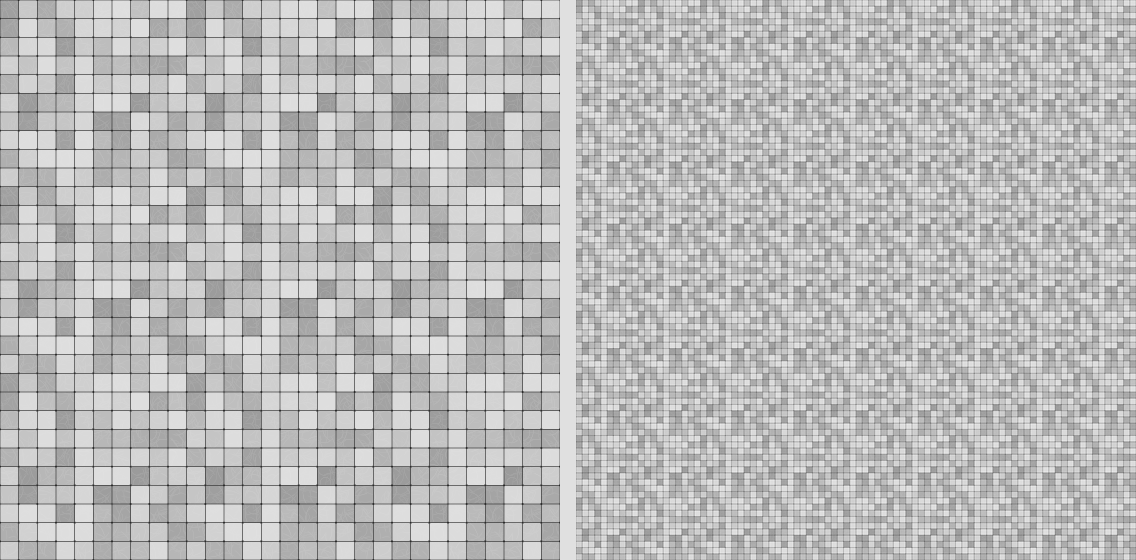
Left, the tile; right, the same tile 3 across and 3 down.
Write a WebGL 2 fragment shader that draws this texture.

```glsl
#version 300 es
precision highp float;
// Grey square mosaic with dark thin joints, rounded corners and fine scratches.

uniform vec2 u_resolution;
out vec4 fragColor;

const int BLOCKS = 3;               // repeats of the block across and down
const int BLOCK_TILES = 10;         // tiles along one side of a block
const float JOINT_HALF = 0.017;     // half joint width, in tiles
const float CORNER_RADIUS = 0.075;  // in tiles
const float LIGHT_TONE = 0.872;
const float DARK_TONE = 0.605;
const float TONE_CURVE = 1.6;       // above 1 favours light tiles
const vec3 JOINT_COLOR = vec3(0.17);
const int SCRATCHES = 11;           // per tile
const float SCRATCH_HALF = 0.010;   // half scratch width, in tiles
const float SCRATCH_FAINT = 0.015;  // contrast on the lightest tiles
const float SCRATCH_STRONG = 0.10;  // contrast on the darkest tiles

// Integer hash, returns three values in 0..1
vec3 hash3(ivec3 key) {
    uvec3 v = uvec3(key) * 1664525u + 1013904223u;
    v.x += v.y * v.z;
    v.y += v.z * v.x;
    v.z += v.x * v.y;
    v ^= v >> 16u;
    v.x += v.y * v.z;
    v.y += v.z * v.x;
    v.z += v.x * v.y;
    return vec3(v >> 8u) / 16777216.0;
}

// Shuffles the tiles of a block so that every rank occurs exactly once
float shuffledRank(ivec2 tile) {
    for (int i = 0; i < 4; i++) {
        int shiftX = int(hash3(ivec3(tile.y, i, 71)).x * float(BLOCK_TILES));
        tile.x = (tile.x + shiftX) % BLOCK_TILES;
        int shiftY = int(hash3(ivec3(tile.x, i, 137)).y * float(BLOCK_TILES));
        tile.y = (tile.y + shiftY) % BLOCK_TILES;
    }
    float index = float(tile.x + BLOCK_TILES * tile.y);
    return (index + 0.5) / float(BLOCK_TILES * BLOCK_TILES);
}

float roundedBox(vec2 p, float halfSize, float radius) {
    vec2 q = abs(p) - halfSize + radius;
    return length(max(q, 0.0)) + min(max(q.x, q.y), 0.0) - radius;
}

// Share of a pixel centred at x that lies between lo and hi
float coverage(float x, float lo, float hi, float pixel) {
    return clamp((min(x + 0.5 * pixel, hi) - max(x - 0.5 * pixel, lo)) / pixel, 0.0, 1.0);
}

// Short arcs through random points of the tile
float scratches(vec2 p, ivec2 tile, float pixel) {
    float mark = 0.0;
    for (int i = 0; i < SCRATCHES; i++) {
        vec3 place = hash3(ivec3(tile, 200 + i));
        vec3 shape = hash3(ivec3(tile, 300 + i));
        float angle = 6.2832 * place.z;
        float radius = mix(0.25, 1.6, shape.x);
        vec2 center = place.xy + radius * vec2(cos(angle), sin(angle));
        float line = coverage(length(p - center) - radius, -SCRATCH_HALF, SCRATCH_HALF, pixel);
        float reach = mix(0.25, 0.7, shape.y);
        float fade = 1.0 - smoothstep(0.6 * reach, reach, distance(p, place.xy));
        mark = max(mark, line * fade * mix(0.4, 1.0, shape.z));
    }
    return mark;
}

void main() {
    float tilesAcross = float(BLOCKS * BLOCK_TILES);
    vec2 grid = gl_FragCoord.xy / u_resolution * tilesAcross;
    float pixel = tilesAcross / min(u_resolution.x, u_resolution.y);
    ivec2 tile = ivec2(floor(grid)) % BLOCK_TILES;
    vec2 p = fract(grid);

    // Tile face: one flat tone, with scratches that show more on dark tiles
    float darkness = pow(shuffledRank(tile), TONE_CURVE);
    float tone = mix(LIGHT_TONE, DARK_TONE, darkness);
    tone += scratches(p, tile, pixel) * mix(SCRATCH_FAINT, SCRATCH_STRONG, darkness);

    // Joint: the gap between rounded tiles, widest where four corners meet
    float edge = roundedBox(p - 0.5, 0.5 - JOINT_HALF, CORNER_RADIUS);
    float joint = coverage(edge, 0.0, 2.0 * max(JOINT_HALF, edge), pixel);

    fragColor = vec4(mix(vec3(tone), JOINT_COLOR, joint), 1.0);
}
```
